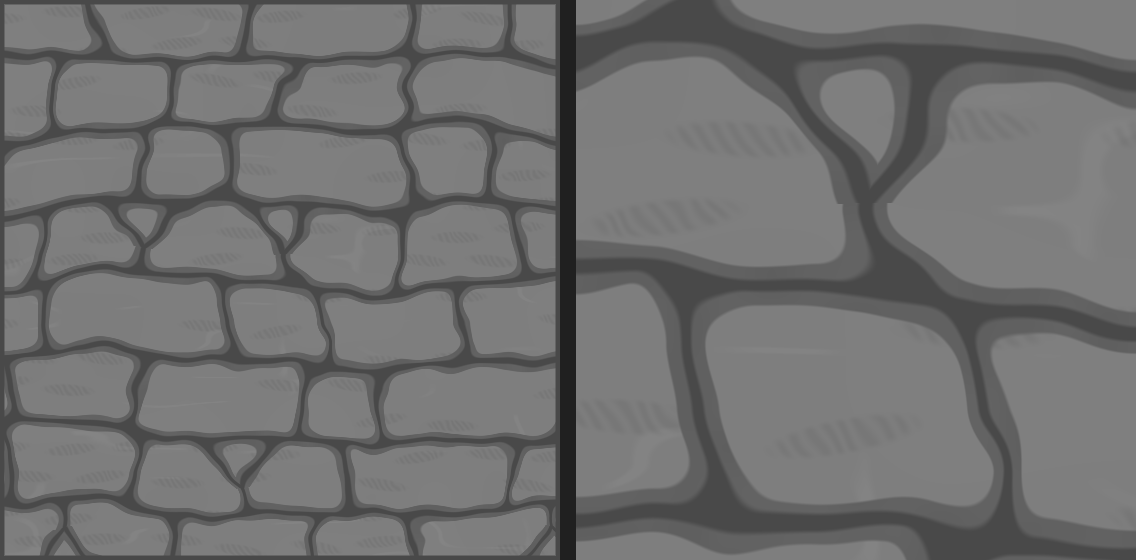
Left: the whole. Right: its middle third, enlarged.
A Shadertoy shader for this texture:

```glsl
// Grey hand-painted stone wall with wavy courses, wedge stones and dark mortar.

float hash(vec2 p) {
    p = fract(p * vec2(0.1031, 0.1137));
    p += dot(p, p.yx + 33.33);
    return fract((p.x + p.y) * p.x * 97.3);
}

float noise(vec2 p) {
    vec2 i = floor(p), f = fract(p);
    f = f * f * (3.0 - 2.0 * f);
    return mix(mix(hash(i), hash(i + vec2(1, 0)), f.x),
               mix(hash(i + vec2(0, 1)), hash(i + vec2(1, 1)), f.x), f.y);
}

float smoothMin(float a, float b, float k) {
    float h = max(k - abs(a - b), 0.0) / k;
    return min(a, b) - h * h * k * 0.25;
}

// Distance to the nearest mortar line; some joints fork around a wedge stone
float mortarDistance(vec2 p) {
    vec2 wobble = vec2(noise(p * 7.0 + 40.0), noise(p * vec2(6.0, 4.0) + 11.0)) - 0.5;
    vec2 ripple = vec2(noise(p * 26.0 + 70.0), noise(p * 21.0 + 90.0)) - 0.5;
    p += wobble * vec2(0.035, 0.05) + ripple * vec2(0.02, 0.013);

    float courseHeight = 0.134, joints = 4.2;
    float y = (p.y + 0.04) / courseHeight;
    float row = floor(y), v = fract(y);
    float d = min(v, 1.0 - v) * courseHeight;

    float x = p.x * joints + row * 0.5 + hash(vec2(row, 5.0)) * 0.4;
    float column = floor(x);
    for (float i = -1.0; i <= 1.0; i++) {
        vec2 id = vec2(column + i, row) + 20.0;
        float center = column + i + 0.5 + (hash(id) - 0.5) * 0.55;
        float lean = (hash(id + 31.0) - 0.5) * 0.06 * (v - 0.5);
        float side = (x - center) / joints - lean;
        float rise = hash(id + 57.0) < 0.5 ? v : 1.0 - v;
        float fork = hash(id + 83.0) < 0.2 ? max(rise - 0.35, 0.0) * 0.1 : 0.0;
        float joint = abs(abs(side) - fork) * (fork > 0.0 ? 0.8 : 1.0);
        d = smoothMin(d, joint, 0.028);
    }
    return d;
}

// Faint patches of short slanted brush strokes
float hatching(vec2 p) {
    vec2 grid = p * vec2(8.0, 18.0);
    grid.x += 0.5 * mod(floor(grid.y), 2.0);
    vec2 id = floor(grid);
    vec2 q = fract(grid) - 0.5;
    q += (vec2(hash(id + 3.0), hash(id + 9.0)) - 0.5) * vec2(0.2, 0.4);
    q.y += q.x * (hash(id + 15.0) - 0.5) * 0.8;
    float patchMask = 1.0 - smoothstep(0.7, 1.1, length(q / vec2(0.38, 0.2)));
    float strokes = 0.6 + 0.4 * sin(p.x * 560.0 + p.y * 380.0 + 5.0 * noise(p * 60.0));
    return patchMask * strokes * step(hash(id + 27.0), 0.55);
}

// Thin pale brush streaks that run mostly along the stones
float streaks(vec2 p) {
    float ridge = abs(noise(p * vec2(7.0, 23.0) + 130.0) - 0.5);
    float gaps = smoothstep(0.55, 0.75, noise(p * vec2(13.0, 17.0) + 200.0));
    return (1.0 - smoothstep(0.015, 0.05, ridge)) * gaps;
}

void mainImage(out vec4 fragColor, in vec2 fragCoord) {
    vec2 uv = fragCoord / iResolution.xy;
    float d = mortarDistance(uv);

    // Stone face
    float grey = 0.495 - 0.03 * hatching(uv) + 0.02 * streaks(uv);
    grey += 0.008 * (noise(uv * 9.0 + 300.0) - 0.5);

    // Shaded rim of uneven width, then the dark mortar
    float rimWidth = 0.0095 + 0.006 * noise(uv * 24.0 + 50.0);
    float coreWidth = 0.0032 + 0.0024 * noise(uv * 17.0 + 80.0);
    float rim = 0.38 + 0.02 * (noise(uv * 40.0) - 0.5);
    grey = mix(rim, grey, smoothstep(-0.001, 0.001, d - rimWidth));
    grey = mix(0.285, grey, smoothstep(-0.0016, 0.0016, d - coreWidth));

    // Dark frame
    vec2 edge = min(uv, 1.0 - uv);
    grey = mix(0.285, grey, smoothstep(0.007, 0.009, min(edge.x, edge.y)));

    fragColor = vec4(vec3(grey), 1.0);
}
```
